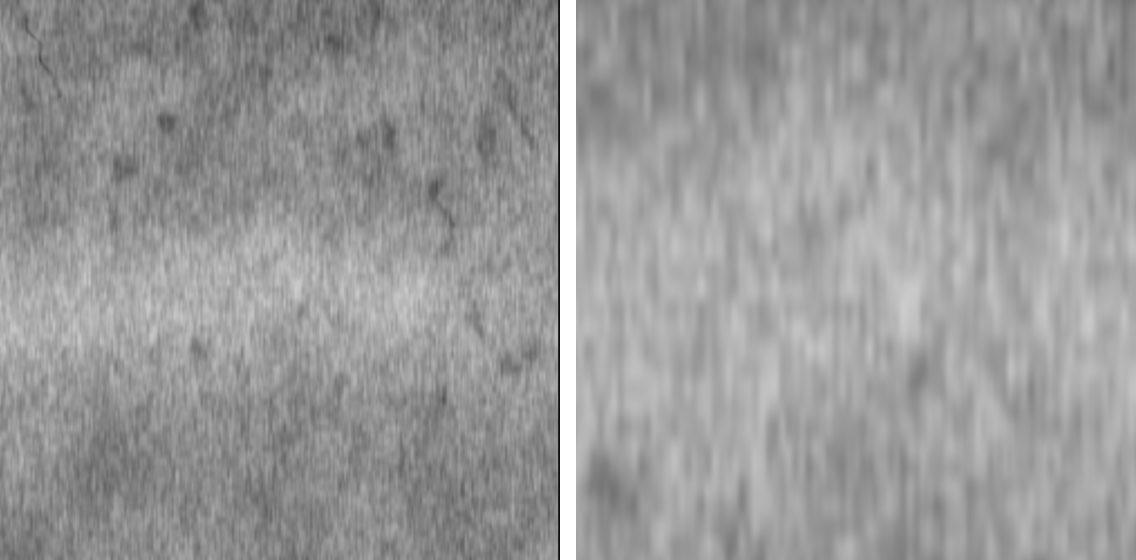
Left, the full canvas; right, a detail of the centre.
Reproduce this texture procedurally as a three.js fragment shader.

```glsl
// Weathered grey surface: vertical grain, soft clouds, a pale band, dark pits and cracks.
varying vec2 vUv;

const float BASE_GREY = 0.54;
const float EDGE_GREY = 0.06;
const int PIT_COUNT = 18;

float hash(vec2 p) {
  vec3 q = fract(vec3(p.xyx) * 0.1031);
  q += dot(q, q.yzx + 33.33);
  return fract((q.x + q.y) * q.z);
}

// Smooth lattice noise from -1 to 1.
float noise(vec2 p) {
  vec2 cell = floor(p);
  vec2 f = fract(p);
  f = f * f * (3.0 - 2.0 * f);
  float low = mix(hash(cell), hash(cell + vec2(1.0, 0.0)), f.x);
  float high = mix(hash(cell + vec2(0.0, 1.0)), hash(cell + vec2(1.0)), f.x);
  return 2.0 * mix(low, high, f.y) - 1.0;
}

// Layered blotches, each layer finer and weaker than the last.
float clouds(vec2 p, float scale) {
  float sum = 0.0;
  float weight = 1.0;
  for (int i = 0; i < 4; i++) {
    sum += weight * noise(p * scale + 17.3 * float(i));
    scale *= 2.1;
    weight *= 0.85;
  }
  return sum;
}

// Fine fibres, drawn out along the vertical.
float grain(vec2 p) {
  return noise(p * vec2(250.0, 46.0) + 7.0)
       + noise(p * vec2(155.0, 38.0) + 61.0)
       + 0.8 * noise(p * vec2(120.0, 85.0) + 133.0);
}

float bell(float x, float centre, float width) {
  float d = (x - centre) / width;
  return exp(-d * d);
}

// Scattered soft pits, denser towards the top.
float pits(vec2 p) {
  float sum = 0.0;
  for (int i = 0; i < PIT_COUNT; i++) {
    float id = float(i) + 1.0;
    vec2 centre = vec2(hash(vec2(id, 3.0)), sqrt(hash(vec2(id, 8.0))));
    float size = hash(vec2(id, 14.0));
    vec2 d = (p - centre) / mix(vec2(0.007, 0.016), vec2(0.024, 0.026), size);
    sum += mix(0.06, 0.2, hash(vec2(id, 21.0))) * exp(-dot(d, d));
  }
  return sum;
}

// Broken dark line between two points, fading along its length.
float crack(vec2 p, vec2 start, vec2 end, float width) {
  vec2 along = end - start;
  float t = clamp(dot(p - start, along) / dot(along, along), 0.0, 1.0);
  float dist = length(p - start - along * t);
  float patches = smoothstep(-0.5, 0.6, noise(p * vec2(24.0, 19.0) + 45.0));
  return bell(dist, 0.0, width) * mix(0.25, 1.0, patches);
}

float cracks(vec2 p) {
  float sum = crack(p, vec2(0.03, 1.0), vec2(0.105, 0.83), 0.005);
  sum += crack(p, vec2(0.675, 0.83), vec2(0.705, 0.70), 0.010);
  sum += crack(p, vec2(0.715, 0.68), vec2(0.81, 0.60), 0.010);
  sum += crack(p, vec2(0.805, 0.56), vec2(0.87, 0.38), 0.013);
  sum += crack(p, vec2(0.895, 0.87), vec2(0.955, 0.74), 0.008);
  sum += crack(p, vec2(0.89, 0.86), vec2(0.865, 0.73), 0.012);
  return sum;
}

// Broad tone: pale band across the middle, darker top and foot.
float broadTone(vec2 p) {
  float wave = 0.03 * sin(p.x * 9.0) + 0.02 * sin(p.x * 21.0 + 1.0);
  return 0.11 * bell(p.y + wave, 0.46, 0.14)
       - 0.03 * bell(p.y, 0.15, 0.11)
       - 0.045 * smoothstep(0.8, 1.0, p.y);
}

void main() {
  vec2 leaning = vec2(vUv.x - 0.3 * vUv.y, vUv.y * 0.75);
  vec2 ragged = vUv + 0.007 * vec2(noise(vUv * 38.0), noise(vUv * 38.0 + 90.0));

  float grey = BASE_GREY + broadTone(vUv);
  grey += 0.043 * clouds(leaning, 6.0);
  grey += 0.047 * grain(vUv);
  grey -= pits(ragged) + 0.15 * cracks(ragged);
  grey = clamp(grey, 0.2, 0.85);

  // Thin dark strip on the right border.
  grey = mix(grey, EDGE_GREY, smoothstep(0.9955, 0.998, vUv.x));
  gl_FragColor = vec4(vec3(grey), 1.0);
}
```
